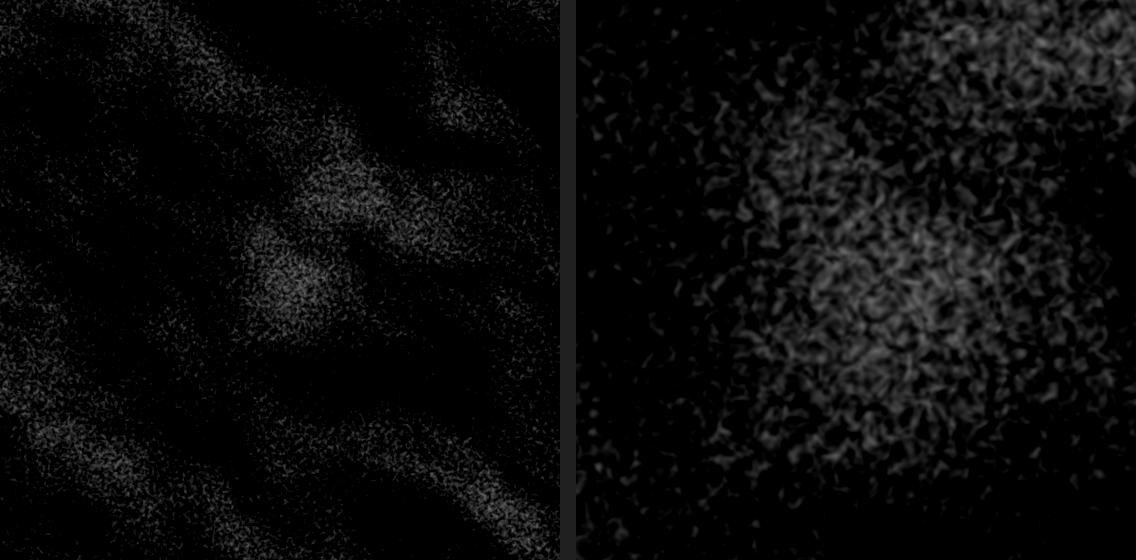
Left, the full canvas; right, a detail of the centre.
A WebGL 1 fragment shader for this texture:

```glsl
precision highp float;

uniform vec2 u_resolution;

const float STREAK_ANGLE = -0.58;          // patches fall towards the right
const vec2 CLOUD_SCALE = vec2(3.3, 6.0);   // cells along and across a streak
const float CLOUD_GAIN = 0.6;
const float CLOUD_WEIGHT = 2.84;
const float CLOUD_WARP = 0.035;
const float GRAIN_SCALE = 130.0;
const float GRAIN_ANGLE = 0.7;
const float GRAIN_WARP = 0.004;
const float FINE_GRAIN = 0.6;
const float GRAIN_WEIGHT = 2.63;
const float THRESHOLD = 0.53;
const float BRIGHTNESS = 0.125;
const vec3 DUST_COLOUR = vec3(1.0);

float hash(vec2 cell) {
  vec3 q = fract(cell.xyx * vec3(0.1031, 0.1030, 0.0973));
  q += dot(q, q.yzx + 33.33);
  return fract((q.x + q.y) * q.z);
}

vec2 randomDirection(vec2 cell) {
  float angle = 6.28319 * hash(cell);
  return vec2(cos(angle), sin(angle));
}

mat2 rotation(float angle) {
  float c = cos(angle);
  float s = sin(angle);
  return mat2(c, -s, s, c);
}

// Gradient noise with zero mean
float noise(vec2 p) {
  vec2 cell = floor(p);
  vec2 f = p - cell;
  vec2 blend = f * f * (3.0 - 2.0 * f);
  vec2 e = vec2(1.0, 0.0);
  float a = dot(randomDirection(cell), f);
  float b = dot(randomDirection(cell + e.xy), f - e.xy);
  float c = dot(randomDirection(cell + e.yx), f - e.yx);
  float d = dot(randomDirection(cell + e.xx), f - e.xx);
  return mix(mix(a, b, blend.x), mix(c, d, blend.x), blend.y);
}

// Slanted patches that gather the dust
float cloud(vec2 p) {
  p += CLOUD_WARP * vec2(noise(p * 7.0 + 11.0), noise(p * 7.0 + 47.0));
  vec2 q = rotation(STREAK_ANGLE) * p * CLOUD_SCALE.x;
  q.y *= CLOUD_SCALE.y / CLOUD_SCALE.x;
  float sum = 0.0;
  float weight = 1.0;
  for (int octave = 0; octave < 5; octave++) {
    sum += weight * noise(q + 60.0);
    q = q * 2.03 + vec2(17.3, 31.7);
    weight *= CLOUD_GAIN;
  }
  return sum;
}

// Fine irregular specks
float grain(vec2 p) {
  p += GRAIN_WARP * vec2(noise(p * 60.0 + 5.0), noise(p * 60.0 + 83.0));
  vec2 q = rotation(GRAIN_ANGLE) * p * GRAIN_SCALE + 300.0;
  return noise(q) + FINE_GRAIN * noise(q * 1.8 + 91.0);
}

void main() {
  vec2 p = gl_FragCoord.xy / min(u_resolution.x, u_resolution.y);
  float density = CLOUD_WEIGHT * cloud(p) + GRAIN_WEIGHT * grain(p);
  float light = BRIGHTNESS * max(density - THRESHOLD, 0.0);
  gl_FragColor = vec4(DUST_COLOUR * light, 1.0);
}
```
